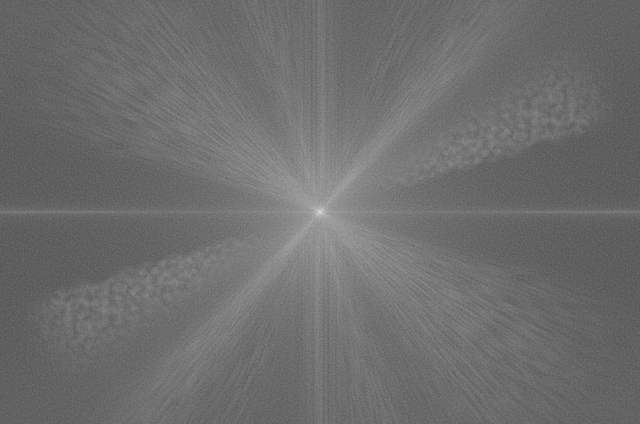
Write a WebGL 2 fragment shader that draws this background.

```glsl
#version 300 es
precision highp float;

uniform vec2 u_resolution;
out vec4 outColor;

// Tones and glow
const float BASE_TONE = 0.360;
const float CORE_GLOW = 0.235;
const float CORE_FALLOFF = 4.7;
const float SPARK_GLOW = 0.24;
const float SPARK_RADIUS = 0.009;

// Texture scales, in cells per canvas height or per radian
const float GRAIN_SCALE = 285.0;
const float GRAIN_AMOUNT = 0.066;
const float FIBER_FINE = 72.0;
const float FIBER_COARSE = 42.0;
const float FIBER_LENGTH = 15.0;
const float CELL_SCALE = 58.0;
const float LINE_SCALE = 165.0;

// Fans of rays: angle and half width in degrees, glow, fiber contrast
const int FAN_COUNT = 8;
const vec4 FANS[FAN_COUNT] = vec4[FAN_COUNT](
    vec4(37.0, 12.0, 0.034, 0.01),
    vec4(46.5, 4.5, 0.056, 0.03),
    vec4(53.0, 5.5, 0.054, 0.06),
    vec4(66.0, 8.0, 0.024, 0.05),
    vec4(106.0, 9.0, 0.042, 0.06),
    vec4(131.0, 11.0, 0.054, 0.07),
    vec4(148.0, 10.0, 0.062, 0.08),
    vec4(160.0, 4.5, 0.028, 0.04));

vec2 gradient(vec2 cell) {
    float h = fract(sin(dot(cell, vec2(127.1, 311.7))) * 43758.5);
    return vec2(cos(h * 6.2832), sin(h * 6.2832));
}

float gradientNoise(vec2 p) {
    vec2 i = floor(p), f = p - i;
    vec2 u = f * f * f * (f * (f * 6.0 - 15.0) + 10.0);
    vec2 e = vec2(0.0, 1.0);
    float a = dot(gradient(i), f);
    float b = dot(gradient(i + e.yx), f - e.yx);
    float c = dot(gradient(i + e.xy), f - e.xy);
    float d = dot(gradient(i + e.yy), f - e.yy);
    return mix(mix(a, b, u.x), mix(c, d, u.x), u.y);
}

// Radial streaks, widened near the centre to stay resolvable
float fibers(float angle, float radius) {
    float along = radius * FIBER_LENGTH;
    float fine = gradientNoise(vec2(angle * FIBER_FINE, along));
    float coarse = gradientNoise(vec2(angle * FIBER_COARSE, along + 31.0));
    return mix(coarse, fine, smoothstep(0.12, 0.32, radius)) * smoothstep(0.03, 0.14, radius);
}

// Soft angular fans, fading towards the rim
float fanLight(float angle, float radius) {
    float streak = fibers(angle, radius);
    float light = 0.0;
    for (int i = 0; i < FAN_COUNT; i++) {
        float offset = (degrees(angle) - FANS[i].x) / FANS[i].y;
        light += exp(-offset * offset) * (FANS[i].z + FANS[i].w * streak);
    }
    return light * smoothstep(-0.1, 0.12, radius) * (1.0 - 0.8 * smoothstep(0.4, 0.85, radius));
}

// Mottled wedge with a crisp lower edge
float mottledWedge(vec2 p, float angle, float radius) {
    float deg = degrees(angle);
    float wobble = 2.0 * gradientNoise(p * CELL_SCALE * 0.6);
    float mask = smoothstep(15.5, 19.0, deg + wobble) * (1.0 - smoothstep(23.0, 38.0, deg));
    mask *= smoothstep(0.08, 0.36, radius) * (1.0 - smoothstep(0.62, 0.78, radius));
    float cells = gradientNoise(p * CELL_SCALE) + 0.5 * gradientNoise(p * CELL_SCALE * 1.7 + 9.0);
    return mask * (0.060 + 0.085 * cells);
}

// Bright axes: a thin horizontal line and a bundle of vertical lines
float axisLight(vec2 p) {
    vec2 d = abs(p);
    float horizontal = 0.05 * exp(-d.y / 0.003) + 0.038 * exp(-d.y / 0.015);
    horizontal *= 0.5 + 0.9 * smoothstep(0.1, 0.7, d.x);
    float lines = gradientNoise(vec2(p.x * LINE_SCALE, p.y * 2.0));
    float vertical = 0.036 * exp(-d.x / 0.012) + (0.024 + 0.055 * lines) * exp(-d.x * d.x / 0.004);
    return horizontal + vertical * smoothstep(0.0, 0.1, d.y);
}

void main() {
    vec2 p = (gl_FragCoord.xy - 0.5 * u_resolution) / u_resolution.y;
    // Half-turn symmetry about the centre
    if (p.y < 0.0) p = -p;
    float radius = length(p);
    float angle = atan(p.y, p.x + 1e-6);

    // Smooth light
    float tone = BASE_TONE + CORE_GLOW * exp(-radius * CORE_FALLOFF);
    tone += SPARK_GLOW * exp(-radius / SPARK_RADIUS);
    tone += 0.014 * smoothstep(0.2, 0.5, p.y);

    // Structured light
    tone += fanLight(angle, radius);
    tone += mottledWedge(p, angle, radius);
    tone += axisLight(p);

    // Film-like grain on a turned lattice
    vec2 turned = mat2(0.8, 0.6, -0.6, 0.8) * p * GRAIN_SCALE;
    tone += GRAIN_AMOUNT * (gradientNoise(turned) + 0.4 * gradientNoise(turned.yx * 0.6 + 17.0));

    outColor = vec4(vec3(clamp(tone, 0.0, 1.0)), 1.0);
}
```
